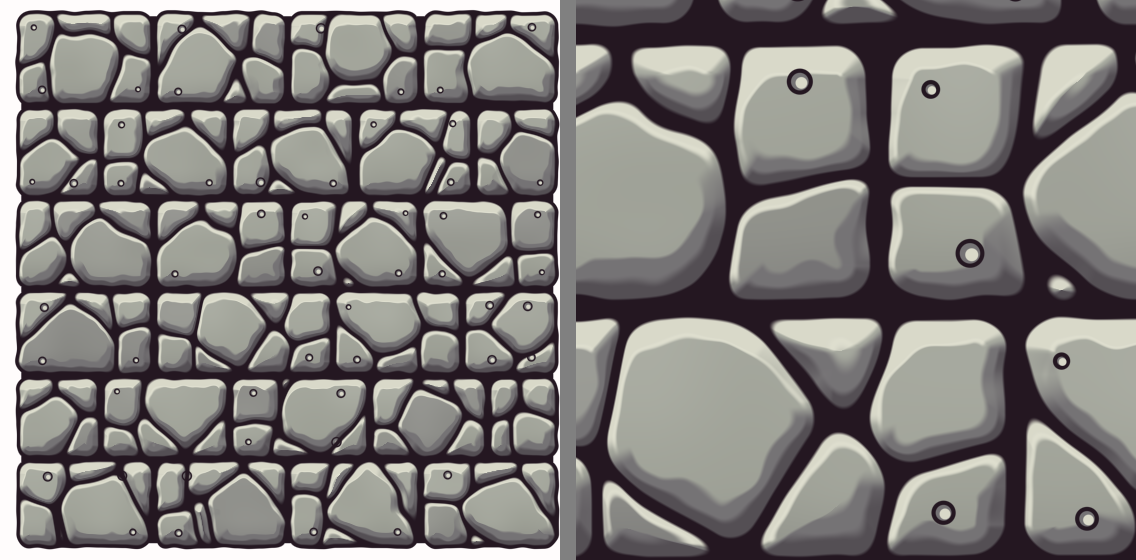
Left: the whole. Right: its middle third, enlarged.
Give the GLSL for this texture, as a Shadertoy shader.

```glsl
#define WALL_LEFT 0.029
#define WALL_RIGHT 0.997
#define CORNER 0.026
#define OUTLINE 0.0033
#define STONE_SIZE 0.08
#define JITTER 0.55
#define BIG_STONE 0.24
#define ROUNDING 0.014
#define WARP 0.012
#define RIVET_CHANCE 0.45

const vec3 INK = vec3(0.14, 0.09, 0.13);
const vec3 DEEP = vec3(0.33, 0.31, 0.33);
const vec3 SHADE = vec3(0.46, 0.45, 0.46);
const vec3 FACE = vec3(0.64, 0.65, 0.61);
const vec3 LIGHT = vec3(0.85, 0.85, 0.79);
const vec3 PAPER = vec3(1.0, 0.99, 0.99);

// Course edges from the bottom, and brick joints across each course
const float ROW_Y[7] = float[](0.021, 0.180, 0.329, 0.483, 0.646, 0.810, 0.980);
const vec4 JOINTS[6] = vec4[](
    vec4(0.254, 0.501, 0.746, 1.0), vec4(0.156, 0.394, 0.652, 0.870),
    vec4(0.254, 0.585, 0.823, 1.0), vec4(0.254, 0.501, 0.746, 1.0),
    vec4(0.156, 0.394, 0.626, 0.844), vec4(0.254, 0.501, 0.746, 1.0));

struct Brick { vec2 mid; vec2 ext; float id; };

vec2 hash2(vec2 p) {
    vec3 q = fract(p.xyx * vec3(0.1031, 0.1030, 0.0973));
    q += dot(q, q.yzx + 33.33);
    return fract((q.xx + q.yz) * q.zy);
}

float noise(vec2 p) {
    vec2 i = floor(p), f = fract(p);
    f = f * f * (3.0 - 2.0 * f);
    return mix(mix(hash2(i).x, hash2(i + vec2(1, 0)).x, f.x),
               mix(hash2(i + vec2(0, 1)).x, hash2(i + 1.0).x, f.x), f.y);
}

float smin(float a, float b, float k) {
    float h = max(k - abs(a - b), 0.0) / k;
    return min(a, b) - h * h * k * 0.25;
}

float roundBox(vec2 p, vec2 ext, float r) {
    vec2 q = abs(p) - ext + r;
    return length(max(q, 0.0)) + min(max(q.x, q.y), 0.0) - r;
}

Brick findBrick(vec2 p) {
    int row = 0;
    for (int i = 1; i < 6; i++) if (p.y > ROW_Y[i]) row = i;
    float span = WALL_RIGHT - WALL_LEFT, lo = 0.0, hi = 1.0;
    float x = clamp((p.x - WALL_LEFT) / span, 0.0, 0.999);
    for (int k = 0; k < 4; k++) {
        float joint = JOINTS[row][k];
        if (x > joint) lo = joint; else hi = min(hi, joint);
    }
    vec2 a = vec2(WALL_LEFT + lo * span, ROW_Y[row]);
    vec2 c = vec2(WALL_LEFT + hi * span, ROW_Y[row + 1]);
    return Brick((a + c) * 0.5, (c - a) * 0.5, float(row) * 17.0 + floor(lo * 40.0) + 3.0);
}

float brickDistance(vec2 p, Brick b) {
    return roundBox(p - b.mid, b.ext, CORNER) + 0.004 * noise(p * 45.0);
}

// Stone centre in xy, power weight in z; one stone per brick is large
vec3 stoneSeed(int i, int cols, Brick b) {
    vec2 h = hash2(vec2(b.id, float(i) + 5.0));
    vec2 g = (vec2(i % cols, i / cols) + 0.5 + (h - 0.5) * JITTER) / vec2(cols, 2) * 2.0 - 1.0;
    bool big = i == int(hash2(vec2(b.id, 91.0)).x * float(2 * cols));
    float weight = big ? BIG_STONE * min(b.ext.x * b.ext.x, 0.015) : 0.0004 * h.y;
    return vec3(b.mid + b.ext * g * (big ? 0.35 : 1.0), weight);
}

// Depth inside the nearest stone (x) and its index (y)
vec2 stoneDepth(vec2 p, Brick b) {
    int cols = clamp(int(b.ext.x * 2.0 / STONE_SIZE + 0.5), 2, 4), own = 0;
    vec2 w = p + WARP * (vec2(noise(p * 24.0), noise(p * 24.0 + 50.0)) - 0.5);
    float best = 1e3;
    for (int i = 0; i < 2 * cols; i++) {
        vec3 s = stoneSeed(i, cols, b);
        float power = dot(w - s.xy, w - s.xy) - s.z;
        if (power < best) { best = power; own = i; }
    }
    vec2 home = stoneSeed(own, cols, b).xy;
    float depth = -brickDistance(p, b) - 0.001;
    for (int i = 0; i < 2 * cols; i++) {
        if (i == own) continue;
        vec3 s = stoneSeed(i, cols, b);
        float power = dot(w - s.xy, w - s.xy) - s.z;
        depth = smin(depth, (power - best) / (2.0 * length(s.xy - home)), ROUNDING);
    }
    return vec2(depth - OUTLINE, float(own));
}

vec3 shadeStone(vec2 p, Brick b, vec2 stone, float px) {
    float d = stone.x, e = 0.0015;
    vec2 slope = vec2(stoneDepth(p + vec2(e, 0), b).x, stoneDepth(p + vec2(0, e), b).x) - d;
    float lit = dot(-slope / max(length(slope), 1e-5), normalize(vec2(-0.35, 1.0)));
    float height = (p.y - b.mid.y) / b.ext.y;
    float rough = noise(p * 55.0 + b.id);

    // Face tone: lower and random stones are duller
    float tone = hash2(vec2(b.id + 40.0, stone.y)).x;
    vec3 col = mix(FACE, SHADE, 0.45 * smoothstep(0.65, 1.0, tone) + 0.2 * smoothstep(-0.3, -1.0, height));
    col += 0.035 * (noise(p * 16.0) - 0.5) + 0.02 * height;

    // Dark lower and right bevels, pale upper bevel with a bright crest
    float shadeWidth = mix(0.011, 0.021, smoothstep(0.1, -0.8, height)) * (0.65 + 0.6 * rough);
    float lightWidth = mix(0.005, 0.017, smoothstep(0.4, 0.85, height)) * (0.6 + 0.7 * rough);
    float under = smoothstep(0.15, -0.35, lit), over = smoothstep(0.1, 0.45, lit);
    col = mix(col, SHADE, under * smoothstep(shadeWidth + 0.003, shadeWidth - 0.001, d));
    col = mix(col, DEEP, smoothstep(-0.1, -0.6, lit) * smoothstep(0.6, 0.35, d / shadeWidth));
    col = mix(col, LIGHT, over * smoothstep(lightWidth + 0.002, lightWidth - 0.001, d));
    float crest = smoothstep(0.0018 + px, 0.0, abs(d - lightWidth));
    return mix(col, LIGHT * 1.06, 0.6 * crest * smoothstep(-0.1, 0.4, lit));
}

// Round studs near the brick corners
vec3 addRivets(vec3 col, vec2 p, Brick b, float px) {
    for (int i = 0; i < 4; i++) {
        vec2 h = hash2(vec2(b.id + 7.0, float(i) + 60.0));
        vec2 side = vec2(i % 2, i / 2) * 2.0 - 1.0;
        vec2 q = p - b.mid - side * (b.ext - 0.026 - vec2(0.035, 0.016) * h.yx);
        if (h.x > RIVET_CHANCE) continue;
        float r = mix(0.005, 0.0095, h.y), ring = length(q);
        col = mix(col, INK, smoothstep(r + px, r - px, ring));
        col = mix(col, SHADE, smoothstep(px, -px, ring - r + 0.0025));
        col = mix(col, LIGHT, smoothstep(px, -px, length(q - r * vec2(0.12, -0.1)) - r * 0.45));
    }
    return col;
}

void mainImage(out vec4 fragColor, in vec2 fragCoord) {
    vec2 p = fragCoord / iResolution.xy;
    float px = 0.8 / iResolution.y;
    Brick b = findBrick(p);
    vec2 stone = stoneDepth(p, b);
    vec3 col = addRivets(shadeStone(p, b, stone, px), p, b, px);
    col = mix(INK, col, smoothstep(-px, px + 0.001, stone.x));

    // Mortar fills the wall; rounded bricks shape its rim
    vec2 low = vec2(WALL_LEFT, ROW_Y[0]), high = vec2(WALL_RIGHT, ROW_Y[6]);
    float wall = roundBox(p - (low + high) * 0.5, (high - low) * 0.5 - 0.009, CORNER);
    float rim = min(wall, brickDistance(p, b) - 0.002);
    fragColor = vec4(mix(col, PAPER, smoothstep(-px, px, rim)), 1.0);
}
```
